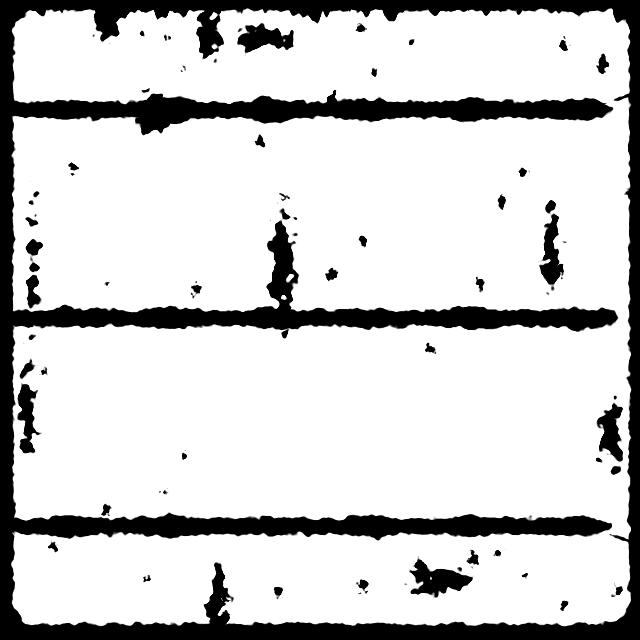
Write a WebGL 1 fragment shader that draws this texture.

```glsl
precision highp float;
// Worn white planks: a rough black frame, three ragged seams, stains and specks.

uniform vec2 u_resolution;

#define SEAM_MIDDLE 0.503
#define SEAM_SPACING 0.3255
#define SEAM_HALF_WIDTH 0.0122
#define SEAM_END 0.953
#define BULGE_SPACING 0.157
#define BULGE_HEIGHT 0.006
#define FRAME_RADIUS 0.035
#define EDGE_ROUGHNESS 0.008
#define STAIN_ROUGHNESS 0.022
#define SPECK_CELLS 17.0
#define INK vec3(0.0)
#define PAINT vec3(1.0)

vec2 hash2(vec2 p) {
  p = vec2(dot(p, vec2(127.1, 311.7)), dot(p, vec2(269.5, 183.3)));
  return fract(sin(p) * 43758.545);
}

float gradientNoise(vec2 p) {
  vec2 i = floor(p), f = p - i;
  vec2 u = f * f * f * (f * (f * 6.0 - 15.0) + 10.0);
  vec2 e = vec2(0.0, 1.0);
  float a = dot(hash2(i) * 2.0 - 1.0, f);
  float b = dot(hash2(i + e.yx) * 2.0 - 1.0, f - e.yx);
  float c = dot(hash2(i + e) * 2.0 - 1.0, f - e);
  float d = dot(hash2(i + e.yy) * 2.0 - 1.0, f - e.yy);
  return mix(mix(a, b, u.x), mix(c, d, u.x), u.y);
}

float roughNoise(vec2 p) {
  return gradientNoise(p) + 0.5 * gradientNoise(p * 2.1 + 17.0);
}

// All distances are negative inside the ink.
float frameDistance(vec2 p) {
  vec2 q = abs(p - vec2(0.502, 0.504)) - vec2(0.481, 0.479) + FRAME_RADIUS;
  float box = length(max(q, 0.0)) + min(max(q.x, q.y), 0.0) - FRAME_RADIUS;
  // Chipped teeth hang from the top edge.
  float teeth = max(roughNoise(vec2(p.x * 38.0, 4.3)), 0.0);
  float bite = 0.045 * teeth * smoothstep(0.92, 0.97, p.y);
  return -box - bite;
}

float seamDistance(vec2 p) {
  float row = clamp(floor((p.y - SEAM_MIDDLE) / SEAM_SPACING + 0.5), -1.0, 1.0);
  float y = p.y - SEAM_MIDDLE - row * SEAM_SPACING;
  float wave = 0.5 + 0.5 * cos(6.2832 * (p.x - 0.425) / BULGE_SPACING);
  float vary = 0.8 + gradientNoise(vec2(p.x * 9.0, row * 5.0 + 2.5));
  float halfWidth = SEAM_HALF_WIDTH + BULGE_HEIGHT * wave * wave * vary;
  // The outer seams taper and split; the middle one ends round.
  halfWidth *= 1.0 - 0.65 * abs(row) * smoothstep(0.92, 0.97, p.x);
  float seam = length(vec2(max(p.x - SEAM_END, 0.0), y)) - halfWidth;
  float fork = abs(y * row - 0.35 * (p.x - 0.935) - 0.006) - 0.0012;
  fork = max(fork, 0.935 - p.x) + 1.0 - abs(row);
  return min(seam, fork);
}

float stain(vec2 p, vec2 center, vec2 size) {
  return (length((p - center) / size) - 1.0) * min(size.x, size.y);
}

float stainDistance(vec2 p) {
  // Streaks that grow from the seams and the frame
  float d = stain(p, vec2(0.440, 0.580), vec2(0.018, 0.082));
  d = min(d, stain(p, vec2(0.325, 0.955), vec2(0.014, 0.046)));
  d = min(d, stain(p, vec2(0.340, 0.055), vec2(0.013, 0.046)));
  d = min(d, stain(p, vec2(0.165, 0.965), vec2(0.016, 0.028)));
  // Knots and blotches
  d = min(d, stain(p, vec2(0.240, 0.822), vec2(0.030, 0.032)));
  d = min(d, stain(p, vec2(0.412, 0.941), vec2(0.048, 0.017)));
  d = min(d, stain(p, vec2(0.685, 0.093), vec2(0.044, 0.019)));
  d = min(d, stain(p, vec2(0.860, 0.605), vec2(0.011, 0.054)));
  // Rubbed sides
  d = min(d, stain(p, vec2(0.043, 0.365), vec2(0.011, 0.060)));
  d = min(d, stain(p, vec2(0.052, 0.570), vec2(0.006, 0.060)));
  return min(d, stain(p, vec2(0.954, 0.320), vec2(0.016, 0.048)));
}

float speckDistance(vec2 p) {
  float d = 1.0;
  vec2 cell = floor(p * SPECK_CELLS);
  for (int j = -1; j <= 1; j++) {
    for (int i = -1; i <= 1; i++) {
      vec2 id = cell + vec2(float(i), float(j));
      vec2 pick = hash2(id + 41.0);
      vec2 center = (id + hash2(id + 7.0)) / SPECK_CELLS;
      float chance = 0.12 + 0.16 * smoothstep(0.28, 0.42, abs(center.y - 0.5));
      float radius = mix(0.003, 0.010, pick.y * pick.y);
      vec2 size = radius * vec2(1.3 - 0.5 * pick.y, 0.8 + 0.5 * pick.y);
      if (pick.x < chance) d = min(d, stain(p, center, size));
    }
  }
  return d;
}

void main() {
  vec2 p = gl_FragCoord.xy / u_resolution;
  float edgeNoise = EDGE_ROUGHNESS * roughNoise(p * 55.0);
  float stainNoise = STAIN_ROUGHNESS * roughNoise(p * 48.0 + 9.0);
  float speckNoise = 0.011 * roughNoise(p * 95.0 + 23.0);

  float ink = min(frameDistance(p), seamDistance(p)) + edgeNoise;
  ink = min(ink, stainDistance(p) + stainNoise);
  ink = min(ink, speckDistance(p) + speckNoise);

  float blur = 0.8 / min(u_resolution.x, u_resolution.y);
  gl_FragColor = vec4(mix(INK, PAINT, smoothstep(-blur, blur, ink)), 1.0);
}
```
